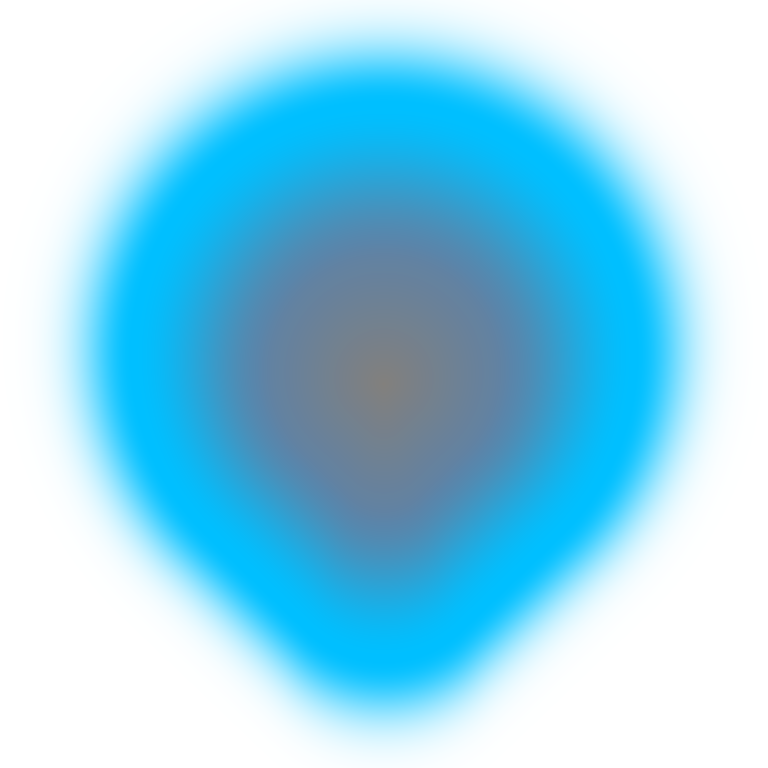
A three.js fragment shader for this background:

```glsl
// Soft blue teardrop glow with a grey heart, fading out to white.
varying vec2 vUv;

// Distance along unit ray d, from the origin, to a circle centred at height c.
float rayToCircle(vec2 d, float c, float radius) {
  float b = c * d.y;
  return b + sqrt(b * b - c * c + radius * radius);
}

// Radius of the teardrop outline along unit direction d (d.x >= 0):
// a large circle above, a small one below, joined by a straight flank.
float teardropRadius(vec2 d) {
  const float topY = 0.04;
  const float topR = 0.345;
  const float tipY = -0.227;
  const float tipR = 0.152;

  float slope = (topR - tipR) / (topY - tipY);
  vec2 normal = vec2(sqrt(1.0 - slope * slope), -slope);
  vec2 upperJoin = vec2(0.0, topY) + topR * normal;
  vec2 lowerJoin = vec2(0.0, tipY) + tipR * normal;

  if (d.y * upperJoin.x > d.x * upperJoin.y) return rayToCircle(d, topY, topR);
  if (d.y * lowerJoin.x < d.x * lowerJoin.y) return rayToCircle(d, tipY, tipR);
  return dot(upperJoin, normal) / dot(d, normal);
}

void main() {
  vec2 p = vUv - 0.5;
  p.x = abs(p.x);
  float dist = max(length(p), 0.0001);
  vec2 dir = dist > 0.0002 ? p / dist : vec2(0.0, 1.0);

  // 0 at the centre, 1 on the outline
  float level = dist / teardropRadius(dir);

  vec3 grey = vec3(0.51, 0.50, 0.49);
  vec3 slate = vec3(0.37, 0.51, 0.65);
  vec3 sky = vec3(0.0, 0.75, 1.0);

  // Grey heart into the sky-blue ring
  vec3 color = mix(grey, slate, clamp(level / 0.48, 0.0, 1.0));
  color = mix(color, sky, smoothstep(0.41, 0.95, level));

  // Gaussian halo into white
  float outside = max(level - 0.95, 0.0);
  color = mix(vec3(1.0), color, exp(-26.0 * outside * outside));

  gl_FragColor = vec4(color, 1.0);
}
```
